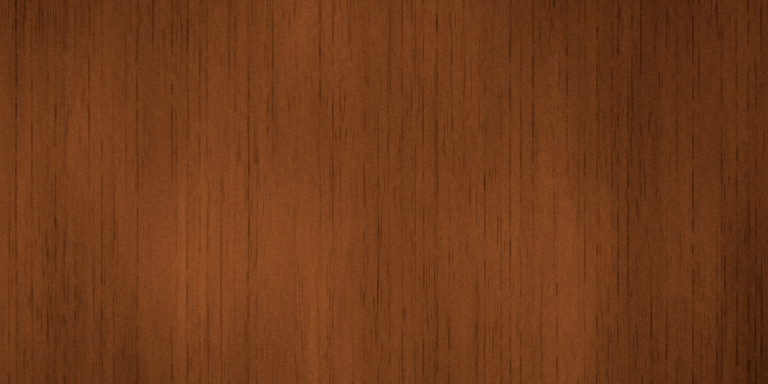
Reproduce this texture procedurally as a Shadertoy shader.

```glsl
// Reddish-brown wood veneer with fine vertical grain and a soft vignette.
// Staggered strands of 1D noise form bands, fibres and dark pores;
// thin broken veins and a crisp, faintly woven speckle are laid over them.

#define DARK_WOOD vec3(0.280, 0.132, 0.045)
#define LIGHT_WOOD vec3(0.560, 0.303, 0.140)
#define BASE_TONE 0.85
#define BAND_DEPTH 0.29
#define GRAIN_DEPTH 0.15
#define FIBRE_DEPTH 0.10
#define PORE_DEPTH 0.24
#define VEIN_DEPTH 0.32
#define SPECKLE_DEPTH 0.22
#define WEAVE_DEPTH 0.055
#define VIGNETTE 0.50
#define LIGHT_CENTRE vec2(0.41, 0.47)

float hash(vec2 p) {
    return fract(sin(dot(p, vec2(12.9898, 78.233))) * 43758.5453);
}

// Smooth value noise, 0 to 1
float noise(vec2 p) {
    vec2 i = floor(p), f = fract(p);
    f = f * f * (3.0 - 2.0 * f);
    float low = mix(hash(i), hash(i + vec2(1, 0)), f.x);
    float high = mix(hash(i + vec2(0, 1)), hash(i + vec2(1, 1)), f.x);
    return mix(low, high, f.y);
}

// 1D noise along one column, shifted so that neighbours do not line up
float strand(float column, float y) {
    y += 17.0 * hash(vec2(column, 3.7));
    float i = floor(y), f = fract(y);
    f = f * f * (3.0 - 2.0 * f);
    return mix(hash(vec2(column, i)), hash(vec2(column, i + 1.0)), f);
}

// Vertical fibres: blended neighbouring strands
float fibres(vec2 p) {
    float i = floor(p.x), f = fract(p.x);
    f = f * f * (3.0 - 2.0 * f);
    return mix(strand(i, p.y), strand(i + 1.0, p.y), f);
}

// One hairline per column, broken into dashes along its length
float veins(vec2 p, float columns) {
    float x = p.x * columns;
    float i = floor(x);
    float centre = 0.2 + 0.6 * hash(vec2(i, 9.1));
    float distanceToLine = abs(x - i - centre) / columns;
    float line = 1.0 - smoothstep(0.0010, 0.0038, distanceToLine);
    float fade = smoothstep(0.25, 0.75, strand(i + 40.0, p.y * 2.2));
    float dashes = smoothstep(0.15, 0.75, strand(i + 90.0, p.y * 32.0));
    return line * fade * (0.15 + 0.85 * dashes);
}

void mainImage(out vec4 fragColor, in vec2 fragCoord) {
    vec2 p = fragCoord / iResolution.y;
    vec2 uv = fragCoord / iResolution.xy;

    // Slight sideways drift of the grain
    vec2 g = p;
    g.x += 0.002 * (noise(p * vec2(3.0, 4.0)) - 0.5);

    // Broad bands and blotches down to fine fibres
    float tone = BASE_TONE;
    tone += BAND_DEPTH * (noise(g * vec2(6.0, 0.9) + 5.0) - 0.5);
    tone += 0.8 * BAND_DEPTH * (noise(p * vec2(5.0, 3.0) + 47.0) - 0.5);
    tone += GRAIN_DEPTH * (fibres(g * vec2(38.0, 3.0)) - 0.5);
    tone += FIBRE_DEPTH * (fibres(g * vec2(128.0, 14.0) + 300.0) - 0.5);

    // Narrow dark pores, gathered in patches
    float pores = smoothstep(0.68, 0.95, fibres(p * vec2(256.0, 18.0) + 700.5));
    float patches = 0.15 + 1.2 * noise(g * vec2(11.0, 4.0) + 21.0);
    tone -= PORE_DEPTH * pores * patches;
    tone -= VEIN_DEPTH * (veins(g, 32.0) + 0.75 * veins(g + 31.0, 19.0));

    // Crisp speckle over a faint checked weave
    tone += SPECKLE_DEPTH * (noise(p * 256.0 + 0.5) - 0.5);
    vec2 weave = sin(p * 256.0 * 3.14159);
    tone += WEAVE_DEPTH * weave.x * weave.y;

    // Light falls off from a point left of the middle
    vec2 away = (uv - LIGHT_CENTRE) * vec2(1.82, 1.25);
    tone -= VIGNETTE * dot(away, away);

    vec3 wood = mix(DARK_WOOD, LIGHT_WOOD, clamp(tone, -0.3, 1.15));
    fragColor = vec4(wood, 1.0);
}
```
